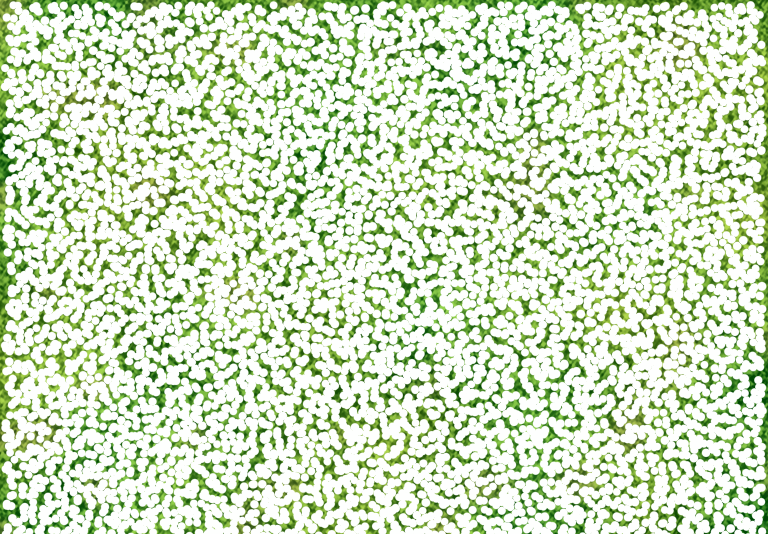
Reproduce this texture procedurally as a Shadertoy shader.

```glsl
// Fine green grass almost hidden under thousands of small scattered white discs.

const float DISC_RADIUS  = 0.0077;  // in canvas heights
const float CELL_SIZE    = 0.0187;
const float EDGE_MARGIN  = 0.0095;  // discs keep this far from left, right and top

const vec3 PAPER_WHITE = vec3(0.995, 1.0, 0.995);
const vec3 GRASS_DARK  = vec3(0.13, 0.36, 0.05);
const vec3 GRASS_LIGHT = vec3(0.57, 0.79, 0.28);
const vec3 DRY_BROWN   = vec3(0.58, 0.52, 0.27);

// Integer hash: two random values in 0..1 per lattice cell
vec2 hash2(vec2 cell, uint seed) {
    uvec2 v = uvec2(ivec2(cell)) * 1664525u + 1013904223u + seed * 747796405u;
    v.x += v.y * 1664525u;
    v.y += v.x * 1664525u;
    v ^= v >> 16u;
    v.x += v.y * 1664525u;
    v.y += v.x * 1664525u;
    v ^= v >> 16u;
    return vec2(v & 65535u) / 65535.0;
}

float valueNoise(vec2 p, uint seed) {
    vec2 cell = floor(p);
    vec2 f = fract(p);
    f = f * f * (3.0 - 2.0 * f);
    float bottom = mix(hash2(cell, seed).x, hash2(cell + vec2(1, 0), seed).x, f.x);
    float top = mix(hash2(cell + vec2(0, 1), seed).x, hash2(cell + vec2(1, 1), seed).x, f.x);
    return mix(bottom, top, f.y);
}

vec2 rotate(vec2 p, float angle) {
    float c = cos(angle), s = sin(angle);
    return vec2(c * p.x - s * p.y, s * p.x + c * p.y);
}

// Signed distance to the nearest disc of one jittered layer
float discLayer(vec2 p, vec2 canvas, vec2 shift, uint seed) {
    vec2 home = floor(p / CELL_SIZE + shift);
    float nearest = 1.0;
    for (int y = -1; y <= 1; y++) {
        for (int x = -1; x <= 1; x++) {
            vec2 cell = home + vec2(x, y);
            vec2 center = (cell - shift + hash2(cell, seed)) * CELL_SIZE;
            float radius = DISC_RADIUS * mix(0.93, 1.07, hash2(cell, seed + 7u).x);
            bool inside = center.x > EDGE_MARGIN && center.x < canvas.x - EDGE_MARGIN
                       && center.y < canvas.y - EDGE_MARGIN;
            if (inside) nearest = min(nearest, length(p - center) - radius);
        }
    }
    return nearest;
}

// Short crossing blades, tinted by broad patches
vec3 grassColor(vec2 p, vec2 canvas) {
    float bladesA = valueNoise(rotate(p, 0.6) * vec2(270.0, 120.0), 11u);
    float bladesB = valueNoise(rotate(p, -0.8) * vec2(240.0, 130.0), 12u);
    float blades = smoothstep(0.15, 0.85, 0.5 * (bladesA + bladesB));

    float patches = 0.65 * valueNoise(p * 7.0, 21u) + 0.35 * valueNoise(p * 19.0, 22u);
    float shadyCorner = smoothstep(0.75, 1.0, p.x / canvas.x) * smoothstep(0.75, 0.1, p.y);
    float light = blades + 0.55 * (patches - 0.5) - 0.18 * shadyCorner;
    vec3 color = mix(GRASS_DARK, GRASS_LIGHT, clamp(light, -0.15, 1.1));

    // Warm yellow-green against cooler deep green
    float warmth = valueNoise(p * 5.0 + 40.0, 23u) + 0.5 * (patches - 0.5) - 0.5;
    color += warmth * vec3(0.16, 0.03, 0.0);

    float dry = smoothstep(0.66, 0.95, valueNoise(p * 11.0, 24u));
    color = mix(color, DRY_BROWN * (0.6 + 0.7 * blades), 0.4 * dry);
    return clamp(color, 0.0, 1.0);
}

void mainImage(out vec4 fragColor, in vec2 fragCoord) {
    vec2 p = fragCoord / iResolution.y;
    vec2 canvas = vec2(iResolution.x / iResolution.y, 1.0);
    float pixel = 1.0 / iResolution.y;

    float dist = min(discLayer(p, canvas, vec2(0.0), 1u),
                     discLayer(p, canvas, vec2(0.5), 2u));
    float cover = 1.0 - smoothstep(-0.75 * pixel, 0.75 * pixel, dist);

    vec3 color = mix(grassColor(p, canvas), PAPER_WHITE, cover);
    fragColor = vec4(color, 1.0);
}
```
